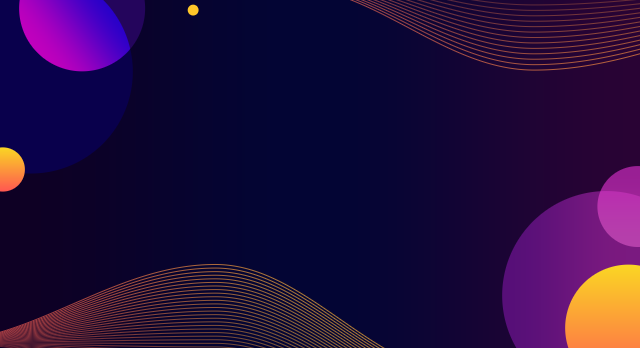
Write a Shadertoy shader that draws this background.

```glsl
#define PI 3.14159265
#define LINE_WIDTH 0.0022
#define LOWER_LINES 30.0
#define UPPER_LINES 15.0
#define NIGHT_LEFT vec3(0.055, 0.0, 0.14)
#define NIGHT_MID vec3(0.012, 0.02, 0.205)
#define NIGHT_RIGHT vec3(0.16, 0.012, 0.205)
#define YELLOW vec3(0.98, 0.84, 0.14)
#define CORAL vec3(1.0, 0.34, 0.32)

// Antialiased disc coverage
float disc(vec2 p, vec2 center, float radius, float pixel) {
    return clamp((radius - length(p - center)) / pixel + 0.5, 0.0, 1.0);
}

// Yellow to coral, from the top to the bottom of a disc
vec3 sunset(float y, float centerY, float radius) {
    float t = clamp(0.5 - 0.5 * (y - centerY) / radius, 0.0, 1.0);
    return mix(YELLOW, CORAL, t);
}

// Fall from a crest: 0 at the crest, 1 at the trough on either side
float fall(float dx, vec2 span) {
    float width = dx < 0.0 ? span.x : span.y;
    return 0.5 - 0.5 * cos(PI * min(abs(dx) / width, 1.0));
}

// Nested wave lines; x of result is coverage, y is depth in the family.
// Pairs hold the values for the left and right of the crest.
vec2 waveLines(vec2 p, vec2 crest, vec2 span, vec2 drop, vec2 tighten,
               float gap, float count, float pixel) {
    float dx = p.x - crest.x;
    bool isLeft = dx < 0.0;
    float height = isLeft ? drop.x : drop.y;
    float width = isLeft ? span.x : span.y;
    float f = fall(dx, span);
    float spacing = gap * max(1.0 - (isLeft ? tighten.x : tighten.y) * f, 0.08);
    float slope = height * 0.5 * PI / width * sin(PI * min(abs(dx) / width, 1.0));

    float index = (crest.y - height * f - p.y) / spacing;
    float nearest = clamp(round(index), 0.0, count - 1.0);
    float dist = abs(index - nearest) * spacing / sqrt(1.0 + slope * slope);
    float halfWidth = 0.5 * max(LINE_WIDTH, pixel);
    float cover = clamp((halfWidth - dist) / pixel + 0.5, 0.0, 1.0);
    return vec2(cover * min(LINE_WIDTH / pixel, 1.0), nearest / count);
}

void mainImage(out vec4 fragColor, in vec2 fragCoord) {
    vec2 p = fragCoord / iResolution.y;
    float u = fragCoord.x / iResolution.x;
    float pixel = 1.0 / iResolution.y;

    // Night backdrop
    vec3 color = mix(NIGHT_LEFT, NIGHT_MID, smoothstep(0.0, 0.48, u));
    color = mix(color, NIGHT_RIGHT, smoothstep(0.5, 1.0, u));

    // Upper left: navy disc and the violet disc it lights up
    float navy = disc(p, vec2(0.089, 0.794), 0.2926, pixel);
    color = mix(color, vec3(0.035, 0.0, 0.30), navy);
    vec2 violetCenter = vec2(0.236, 0.976);
    float along = dot(p - violetCenter, vec2(0.8, 0.6)) / 0.181;
    vec3 violet = mix(vec3(0.75, 0.0, 0.74), vec3(0.13, 0.0, 0.79),
                      smoothstep(-1.0, 0.55, along));
    violet = mix(vec3(0.14, 0.02, 0.36), violet, navy);
    color = mix(color, violet, disc(p, violetCenter, 0.181, pixel));

    // Lower wave
    vec2 lower = waveLines(p, vec2(0.619, 0.240), vec2(0.815, 0.719),
                           vec2(0.2254, 0.3165), vec2(1.0, 0.29),
                           0.0103, LOWER_LINES, pixel);
    vec3 lowerTint = mix(vec3(0.88, 0.33, 0.31), vec3(0.94, 0.66, 0.22),
                         smoothstep(0.0, 0.95, p.x));
    color = mix(color, lowerTint, lower.x * mix(0.95, 0.5, lower.y));

    // Upper wave, hanging from the top edge
    vec2 upper = waveLines(vec2(p.x, 1.0 - p.y), vec2(1.535, 0.2014),
                           vec2(0.719, 0.815), vec2(0.242, 0.1535),
                           vec2(0.74, 0.53), 0.0156, UPPER_LINES, pixel);
    vec3 upperTint = mix(vec3(0.88, 0.38, 0.32), vec3(0.92, 0.52, 0.25),
                         smoothstep(1.0, 1.8, p.x));
    color = mix(color, upperTint, upper.x * mix(0.95, 0.3, upper.y));

    // Lower right: purple disc with a translucent pink disc over it
    float purple = disc(p, vec2(1.743, 0.151), 0.300, pixel);
    vec3 purpleTint = mix(vec3(0.34, 0.06, 0.47), vec3(0.48, 0.10, 0.50),
                          smoothstep(1.45, 1.80, p.x));
    color = mix(color, purpleTint, purple);
    float pinkDepth = smoothstep(0.52, 0.29, p.y);
    vec3 pink = mix(vec3(0.60, 0.12, 0.58), vec3(0.66, 0.18, 0.62), pinkDepth);
    vec3 pinkOverlap = mix(vec3(0.73, 0.16, 0.69), vec3(0.71, 0.25, 0.67), pinkDepth);
    color = mix(color, mix(pink, pinkOverlap, purple),
                disc(p, vec2(1.833, 0.4065), 0.1163, pixel));

    // Sunset discs and the small dot
    color = mix(color, sunset(p.y, 0.0576, 0.182),
                disc(p, vec2(1.806, 0.0576), 0.182, pixel));
    color = mix(color, sunset(p.y, 0.513, 0.0635),
                disc(p, vec2(0.008, 0.513), 0.0635, pixel));
    color = mix(color, vec3(1.0, 0.78, 0.16),
                disc(p, vec2(0.555, 0.971), 0.0156, pixel));

    fragColor = vec4(color, 1.0);
}
```
